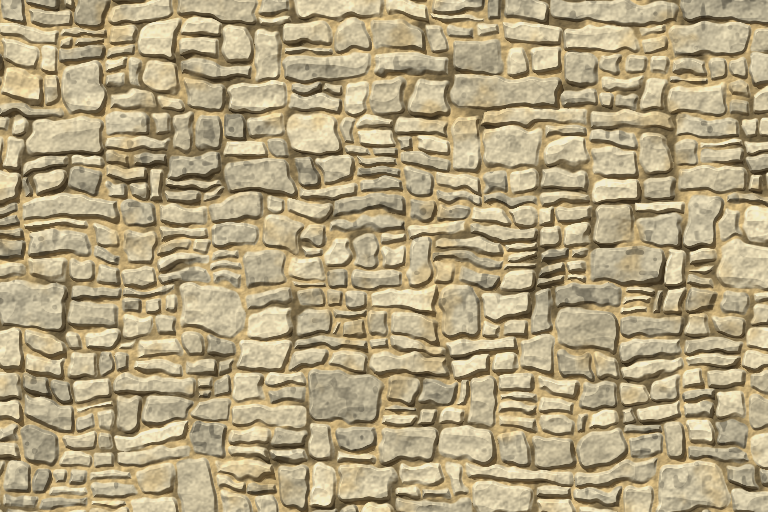
Give the GLSL for this texture, as a WebGL 2 fragment shader.

```glsl
#version 300 es
precision highp float;
// Sunlit rubble wall: rough limestone blocks and chips set in sandy mortar.
uniform vec2 u_resolution;
out vec4 fragColor;

float hash(vec2 p) {
  vec3 q = fract(p.xyx * vec3(0.1031, 0.1030, 0.0973));
  q += dot(q, q.yzx + 33.33);
  return fract((q.x + q.y) * q.z);
}

float noise(vec2 p) {
  vec2 cell = floor(p), f = fract(p);
  f = f * f * (3.0 - 2.0 * f);
  return mix(mix(hash(cell), hash(cell + vec2(1, 0)), f.x),
             mix(hash(cell + vec2(0, 1)), hash(cell + vec2(1, 1)), f.x), f.y);
}

float fbm(vec2 p) {
  float sum = 0.0, gain = 0.5;
  for (int i = 0; i < 4; i++) {
    sum += gain * noise(p);
    p = mat2(1.6, 1.2, -1.2, 1.6) * p + 17.3;
    gain *= 0.5;
  }
  return sum;
}

struct Wall { float height; float edge; float id; };

// Courses are split again and again into stones of mixed size.
Wall wallAt(vec2 p) {
  vec2 w = p + 0.034 * (vec2(noise(p * 8.0), noise(p * 8.0 + 40.0)) - 0.5);
  w += 0.012 * (vec2(noise(p * 32.0 + 9.0), noise(p * 32.0 + 70.0)) - 0.5);

  vec2 block = vec2(0.37, 0.172);
  float row = floor(w.y / block.y);
  float shift = hash(vec2(row, 5.0)) * block.x;
  float column = floor((w.x + shift) / block.x);
  vec2 lo = vec2(column * block.x - shift, row * block.y);
  vec2 hi = lo + block;
  float id = hash(vec2(column, row) + 31.0);
  for (int i = 0; i < 7; i++) {
    vec2 size = hi - lo;
    float stopping = hash(vec2(id * 93.0, 2.0));
    if (size.x * size.y < mix(0.0018, 0.017, stopping * stopping)) break;
    float ratio = mix(0.27, 0.73, hash(vec2(id * 57.0, 8.0)));
    float side;
    if (size.x > size.y * mix(1.2, 2.3, hash(vec2(id * 71.0, 4.0)))) {
      float cut = lo.x + size.x * ratio;
      side = step(cut, w.x);
      if (side > 0.5) lo.x = cut; else hi.x = cut;
    } else {
      float cut = lo.y + size.y * ratio;
      side = step(cut, w.y);
      if (side > 0.5) lo.y = cut; else hi.y = cut;
    }
    id = hash(vec2(id * 83.0 + side * 13.0, float(i) + 3.0));
  }

  // Slightly turned, rounded outline, kept inside its own cell.
  vec2 halfSize = 0.5 * (hi - lo), q = w - 0.5 * (lo + hi);
  vec2 inset = halfSize - abs(q);
  float turn = 0.22 * (hash(vec2(id * 61.0, 6.0)) - 0.5);
  q += turn * vec2(-q.y, q.x);
  float radius = 0.42 * min(halfSize.x, halfSize.y);
  vec2 b = abs(q) - halfSize + 0.0025 + radius;
  float edge = length(max(b, 0.0)) + min(max(b.x, b.y), 0.0) - radius;
  edge = max(edge, 0.0015 - min(inset.x, inset.y));
  edge += 0.007 * (noise(p * 55.0 + id * 20.0) - 0.45);

  // Chipped, tilted faces stand out from the joints.
  float rough = fbm(p * 24.0 + id * 30.0);
  float ridge = abs(noise(p * vec2(19.0, 27.0) + id * 50.0) - 0.5);
  vec2 tilt = vec2(hash(vec2(id * 47.0, 1.0)), hash(vec2(id * 39.0, 7.0))) - 0.5;
  float face = 0.011 + dot(q, tilt) * 0.2 + 0.012 * rough - 0.009 * ridge;
  float mortar = 0.007 * fbm(p * 36.0) + 0.010 * noise(p * 11.0 + 60.0) - 0.003;
  float height = mix(mortar, face, smoothstep(0.001, -0.007, edge));
  return Wall(height, edge, id);
}

void main() {
  vec2 p = gl_FragCoord.xy / u_resolution.y + 3.0;
  Wall wall = wallAt(p);

  // Sunlight from the upper left.
  float e = 0.0016;
  vec2 slope = vec2(wallAt(p + vec2(e, 0)).height, wallAt(p + vec2(0, e)).height);
  slope = (slope - wall.height) / e;
  vec3 sun = normalize(vec3(-0.38, 0.72, 0.85));
  float lambert = max(dot(normalize(vec3(-slope, 1.0)), sun), 0.0) / sun.z;

  // Short cast shadows.
  float blocked = 0.0;
  for (int i = 1; i <= 5; i++) {
    float reach = 0.0035 * float(i);
    float rise = wallAt(p + normalize(sun.xy) * reach).height - wall.height;
    blocked = max(blocked, smoothstep(0.0, 0.004, rise - reach * 0.85));
  }
  float light = 0.46 + 0.56 * min(lambert, 1.5) * (1.0 - 0.85 * blocked);

  // Cream, grey and ochre stone with weathered patches.
  float patches = fbm(p * 7.0 + 12.0);
  float grey = smoothstep(0.35, 0.95, hash(vec2(wall.id * 29.0, 3.0)) * 0.6 + patches * 0.6);
  vec3 stone = mix(vec3(0.83, 0.775, 0.635), vec3(0.72, 0.68, 0.57), grey);
  float ochre = smoothstep(0.55, 0.75, fbm(p * 13.0 + 80.0));
  stone = mix(stone, vec3(0.77, 0.66, 0.45), 0.55 * ochre);
  stone *= 0.91 + 0.17 * hash(vec2(wall.id * 77.0, 9.0));
  stone *= 0.92 + 0.16 * noise(p * 190.0);
  stone *= 1.0 - 0.28 * smoothstep(0.68, 0.85, noise(p * 75.0)) * grey;
  vec3 mortar = vec3(0.77, 0.665, 0.46) * (0.86 + 0.26 * noise(p * 150.0));
  float joint = smoothstep(-0.0025, 0.0015, wall.edge);
  vec3 colour = mix(stone, mortar, joint) * light;

  // Open crevices and warm shade.
  float crevice = joint * smoothstep(0.45, 0.75, noise(p * 17.0 + 25.0));
  colour *= 1.0 - 0.42 * crevice;
  colour *= mix(vec3(1.0, 0.92, 0.78), vec3(1.0), smoothstep(0.4, 0.85, light));
  fragColor = vec4(min(colour, vec3(0.95, 0.92, 0.82)), 1.0);
}
```
